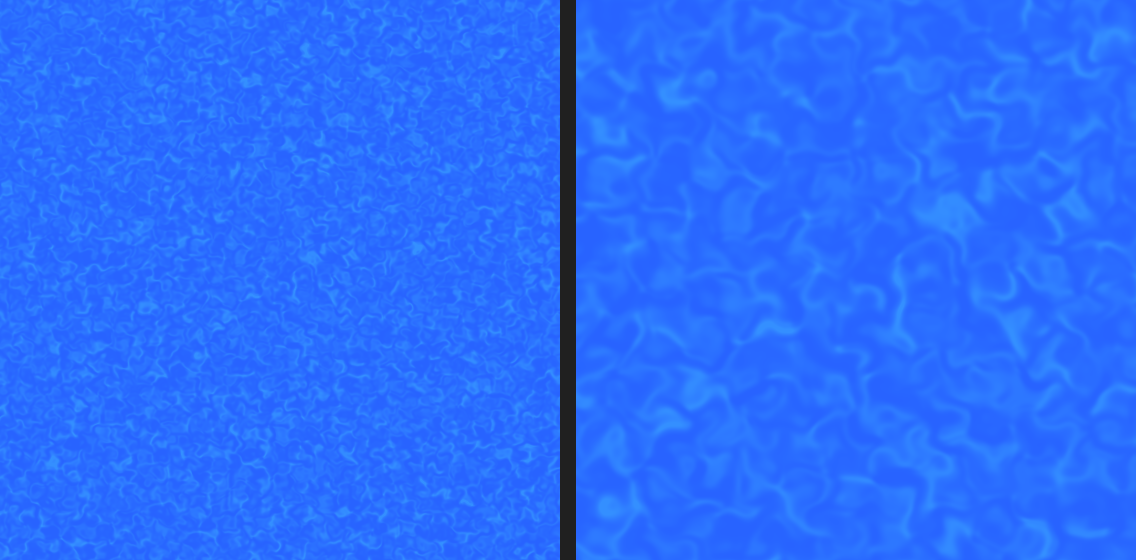
Left, the full canvas; right, a detail of the centre.
Give the GLSL for this texture, as a three.js fragment shader.

```glsl
// Rippled blue water surface: fine, curling light threads on a deep blue base.
// One gradient noise is bent by two others (domain warping), which folds its
// even blobs into thin loops and ridges; a power curve keeps most of it dark.

varying vec2 vUv;

const vec3 DEEP_BLUE = vec3(0.155, 0.388, 1.0);
const vec3 LIGHT_BLUE = vec3(0.205, 0.562, 1.0);
const vec2 CELLS = vec2(53.0, 57.0);   // noise cells across and up the canvas
const float WARP = 1.45;               // strength of the bend, in cells
const float CONTRAST = 0.95;           // spread of the heights around one half
const float TONE_POWER = 2.15;         // higher leaves fewer light threads
const float TAU = 6.2831853;

// Random value from 0 to 1 for a lattice point
float hash(vec2 cell) {
  vec3 h = fract(cell.xyx * 0.1031);
  h += dot(h, h.yzx + 33.33);
  return fract((h.x + h.y) * h.z);
}

// Slope contribution of one lattice corner with a random direction
float corner(vec2 cell, vec2 toPoint) {
  float angle = TAU * hash(cell);
  return dot(vec2(cos(angle), sin(angle)), toPoint);
}

// Gradient noise around zero, with quintic blending
float noise(vec2 p) {
  vec2 cell = floor(p);
  vec2 f = p - cell;
  vec2 blend = f * f * f * (f * (f * 6.0 - 15.0) + 10.0);
  vec2 right = vec2(1.0, 0.0);
  vec2 up = vec2(0.0, 1.0);
  float lower = mix(corner(cell, f), corner(cell + right, f - right), blend.x);
  float upper = mix(corner(cell + up, f - up), corner(cell + 1.0, f - 1.0), blend.x);
  return mix(lower, upper, blend.y);
}

// Height of the folded ripples, around zero
float ripples(vec2 p) {
  vec2 bend = vec2(noise(p + vec2(17.3, 91.7)), noise(p + vec2(143.6, 38.2)));
  return noise(p + WARP * bend + vec2(210.4, 260.8));
}

void main() {
  float height = clamp(0.5 + CONTRAST * ripples(vUv * CELLS), 0.0, 1.0);
  float light = pow(height, TONE_POWER);
  gl_FragColor = vec4(mix(DEEP_BLUE, LIGHT_BLUE, light), 1.0);
}
```
